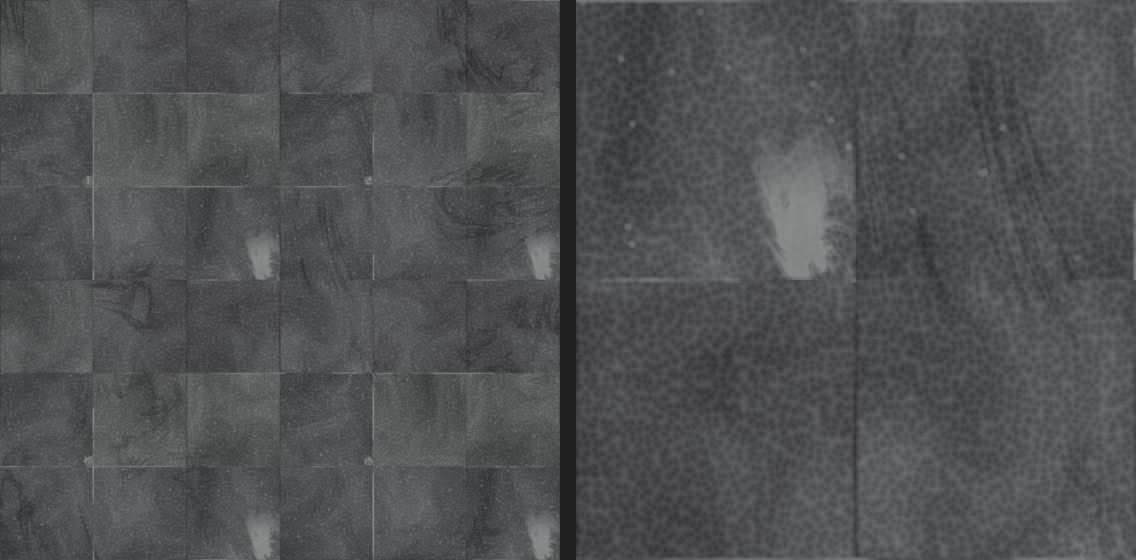
Left, the full canvas; right, a detail of the centre.
Reproduce this texture procedurally as a three.js fragment shader.

```glsl
// Slate floor of six by six square tiles with hairline joints; tones and wear recur every three tiles.
// Warped layered sines make the cleft stone and its veins, cellular noise the grain and
// pale flecks; chalky wear gathers at chosen corners and along patchy joints.

#define TILES 6.0
#define BLOCK 3.0
#define JOINT_WIDTH 0.015
#define CLEFT 0.085
#define VEIN_DEPTH 0.055
#define GRAIN 0.11
#define GRAIN_SCALE 210.0
#define SLATE_BLUE vec3(0.282, 0.292, 0.304)
#define SLATE_GREEN vec3(0.347, 0.363, 0.357)
#define CHALK vec3(0.58, 0.60, 0.59)

varying vec2 vUv;

float hash(vec2 p) {
  vec3 q = fract(p.xyx * 0.1031);
  q += dot(q, q.yzx + 33.33);
  return fract((q.x + q.y) * q.z);
}

// Layered sines, each octave turned and folded by the one before
float strata(vec2 q) {
  float sum = 0.0, amp = 0.5;
  for (int i = 0; i < 6; i++) {
    q = mat2(0.8, 0.6, -0.6, 0.8) * q + 1.7;
    q += 0.6 * sin(q.yx * 1.2 + vec2(0.4, 2.1));
    sum += amp * sin(q.x) * sin(q.y);
    q *= 1.95;
    amp *= 0.66;
  }
  return sum;
}

// Cellular noise: distance to the nearest point, and that point's id
vec2 cellular(vec2 p) {
  vec2 base = floor(p), nearest = vec2(9.0, 0.0);
  for (int y = -1; y <= 1; y++) {
    for (int x = -1; x <= 1; x++) {
      vec2 c = base + vec2(float(x), float(y));
      vec2 point = c + vec2(hash(c), hash(c + 71.3));
      float d = distance(p, point);
      if (d < nearest.x) nearest = vec2(d, hash(c + 17.9));
    }
  }
  return nearest;
}

float isIndex(float a, float b) {
  return 1.0 - step(0.5, abs(a - b));
}

// Green share of each tile in a block, rows counted from the top
float tileTone(vec2 b) {
  vec3 row = b.y < 0.5 ? vec3(0.70, 0.28, 0.18)
           : b.y < 1.5 ? vec3(0.28, 0.78, 0.90)
                       : vec3(0.08, 0.62, 0.26);
  return b.x < 0.5 ? row.x : b.x < 1.5 ? row.y : row.z;
}

void main() {
  vec2 p = vUv * TILES;
  vec2 cell = min(floor(p), TILES - 1.0);
  vec2 f = p - cell;
  vec2 block = mod(vec2(cell.x, TILES - 1.0 - cell.y), BLOCK);
  vec2 seed = 40.0 * vec2(hash(block + 3.1), hash(block + 8.7));

  // Stone: tile tone, cleft surface and fine grain
  float tone = tileTone(block) + 0.24 * (hash(cell + 5.3) - 0.5);
  float cleft = strata(f * 2.6 + seed);
  float grain = cellular(vUv * GRAIN_SCALE).x - 0.45;
  vec3 color = mix(SLATE_BLUE, SLATE_GREEN, tone);
  float warmGrey = (1.0 - step(0.5, block.y)) * step(0.5, block.x);
  color += warmGrey * vec3(0.010, 0.0, 0.0);
  color += CLEFT * cleft * vec3(0.95, 1.0, 1.0) + GRAIN * grain;

  // Dark crinkled veins that run on across the tiles
  float fold = strata(p * 1.15 + 6.0);
  float patches = smoothstep(-0.1, 0.7, sin(p.x * 1.9 + 2.0 * sin(p.y * 1.3)) * sin(p.y * 2.3 + p.x));
  float vein = 1.0 - smoothstep(0.02, 0.11, abs(fold - 0.08));
  color -= VEIN_DEPTH * vein * (0.25 + 0.75 * patches);
  float ridge = 1.0 - smoothstep(0.01, 0.05, abs(fold + 0.30));
  color += 0.035 * ridge * patches;

  // Chalky wear: lower right of one tile, upper right of another
  float lowWear = isIndex(block.x, 2.0) * isIndex(block.y, 2.0)
                * (1.0 - smoothstep(0.05, 0.60, length((f - vec2(0.78, 0.0)) * vec2(1.3, 0.8))));
  float highWear = isIndex(block.x, 0.0) * isIndex(block.y, 1.0)
                 * (1.0 - smoothstep(0.02, 0.40, distance(f, vec2(0.98))));
  float streak = strata(vec2(f.x * 7.0 + f.y * 2.0, f.y * 3.0) + seed);
  float chalk = (lowWear + 0.8 * highWear) * smoothstep(-0.15, 0.55, streak);

  // Rounded chip beside the joint, and scattered flecks
  float chip = isIndex(block.x, 0.0) * isIndex(block.y, 1.0)
             * (1.0 - smoothstep(0.035, 0.065, distance(f, vec2(0.95, 0.06)) + 0.015 * cleft));
  vec2 fleck = cellular(f * 11.0 + floor(seed));
  float flecks = (1.0 - smoothstep(0.08, 0.20, fleck.x)) * step(0.93, fleck.y);
  chalk += chip * (0.55 + 0.8 * grain) + 0.35 * flecks * step(0.5, block.y);
  color = mix(color, CHALK, clamp(chalk, 0.0, 0.75));

  // Joints: dark hairlines, filled with pale dust in places
  vec2 gap = abs(fract(p + 0.5) - 0.5);
  vec2 line = 1.0 - smoothstep(vec2(0.2 * JOINT_WIDTH), vec2(JOINT_WIDTH), gap);
  vec2 joint = floor(p + 0.5);
  joint = mod(vec2(joint.x, TILES - joint.y), BLOCK);
  float upright = mix(0.22, 0.80, isIndex(joint.x, 1.0)) * mix(0.25, 1.0, step(0.5, block.y));
  float level = mix(0.60, 0.25 + 0.35 * isIndex(block.x, 2.0), isIndex(joint.y, 0.0));
  float dust = 0.25 + 0.75 * smoothstep(-0.35, 0.45, strata(p * 3.5 + 11.0));
  color *= 1.0 - 0.22 * max(line.x, line.y);
  color = mix(color, CHALK, dust * max(line.x * upright, line.y * level));

  gl_FragColor = vec4(clamp(color, 0.0, 1.0), 1.0);
}
```
